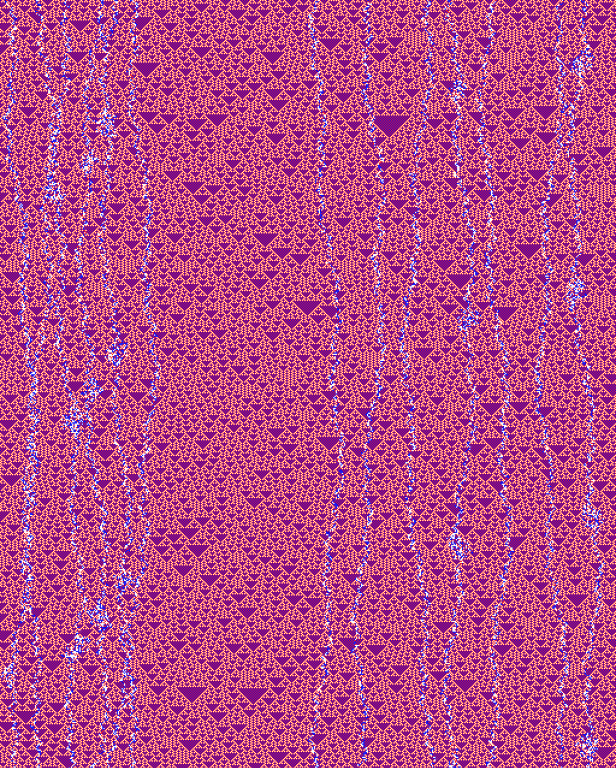
Write a Shadertoy shader that draws this pattern.

```glsl
const float COLUMNS = 512.0;      // cells across the canvas
const float SOFTNESS = 0.88;      // filter width relative to one pixel
const int WALLS = 13;             // wandering walls between lattice domains
const float LEFT_SHARE = 0.46;    // share of the walls in the left group
const float STRAND = 1.3;         // half width of a wall, in cells
const float FRAY = 9.0;           // extra half width where a wall frays
const float STRAND_DASHES = 0.62; // share of cells recoloured in a wall
const float FRAY_DASHES = 0.38;   // share of cells recoloured in a fray
const vec3 RED   = vec3(0.92, 0.10, 0.17);
const vec3 BLUE  = vec3(0.07, 0.00, 0.86);
const vec3 CREAM = vec3(1.00, 0.94, 0.83);
const vec3 WHITE = vec3(0.98, 0.98, 1.00);
const vec3 AZURE = vec3(0.12, 0.12, 0.95);

uint hash(uint n) {
    n = (n ^ (n >> 16)) * 0x7feb352du;
    n = (n ^ (n >> 15)) * 0x846ca68bu;
    return n ^ (n >> 16);
}

float random(int a, int b) {
    return float(hash(uint(a) + hash(uint(b) + 77u)) >> 8) / 16777216.0;
}

// Additive automaton: parity of the seeds whose binomial weight is odd,
// visited as the bit subsets of the row number
bool alive(int x, int row) {
    uint parity = 0u;
    int subset = row;
    for (int k = 0; k < 1024; k++) {
        parity ^= hash(uint(x - row + 2 * subset + 4096)) & 1u;
        if (subset == 0) break;
        subset = (subset - 1) & row;
    }
    return parity == 1u;
}

// Column of a wall: two groups, each wall drifting in layered sines
float wallColumn(int i, float row) {
    float u = (float(i) + 0.2 + 0.6 * random(i, 1)) / float(WALLS);
    float base = u < LEFT_SHARE ? u * 0.54
                                : mix(0.50, 0.98, (u - LEFT_SHARE) / (1.0 - LEFT_SHARE));
    float phase = 40.0 * random(i, 2);
    float drift = 9.0 * sin(row * 0.010 + phase) + 3.5 * sin(row * 0.043 + phase * 1.7)
                + 2.0 * sin(row * 0.19 + phase * 2.3) + 1.6 * sin(row * 0.73 + phase * 3.1);
    return base * COLUMNS + drift;
}

// Extra width in a few short stretches of each wall
float fray(int i, float row) {
    float wave = sin(row * 0.016 + 50.0 * random(i, 3)) * sin(row * 0.05 + 50.0 * random(i, 4));
    return FRAY * smoothstep(0.75, 1.0, wave) * step(0.4, random(i, 5));
}

vec3 cellColour(ivec2 cell) {
    float row = float(cell.y);
    int crossed = 0;
    float dashes = 0.0;
    for (int i = 0; i < WALLS; i++) {
        float d = float(cell.x) - wallColumn(i, row);
        crossed += int(d > 0.0);
        if (abs(d) < STRAND) dashes = STRAND_DASHES;
        else if (abs(d) < fray(i, row)) dashes = max(dashes, FRAY_DASHES);
    }

    // Broken white and blue dashes along the walls
    float pick = random(cell.x, cell.y);
    if (pick < dashes) return pick < 0.55 * dashes ? WHITE : AZURE;

    // Checkerboard whose phase slips by one cell at each wall
    if (((cell.x + cell.y + crossed) & 1) == 1) return RED;
    return alive(cell.x, cell.y) ? CREAM : BLUE;
}

void mainImage(out vec4 fragColor, in vec2 fragCoord) {
    // Cell coordinates, rows counted downward from the top
    float pixel = COLUMNS / iResolution.x;
    vec2 p = vec2(fragCoord.x, iResolution.y - fragCoord.y) * pixel;

    // Box filter over the cells beside the nearest cell corner
    vec2 corner = floor(p + 0.5);
    vec2 upper = clamp((p - corner) / (pixel * SOFTNESS) + 0.5, 0.0, 1.0);
    vec3 colour = vec3(0.0);
    for (int k = 0; k < 4; k++) {
        ivec2 side = ivec2(k & 1, k >> 1);
        vec2 w = mix(1.0 - upper, upper, vec2(side));
        float weight = w.x * w.y;
        if (weight > 0.001) {
            ivec2 cell = max(ivec2(corner) + side - 1, ivec2(0));
            colour += weight * cellColour(cell);
        }
    }
    fragColor = vec4(colour, 1.0);
}
```
